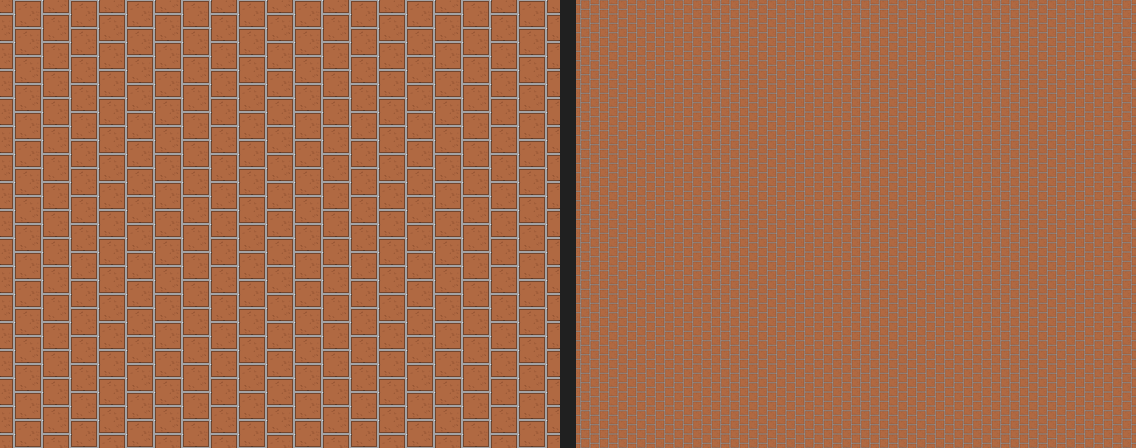
Left: one tile. Right: repeated 3 by 3.
A Shadertoy shader for this pattern:

```glsl
const vec2 GRID = vec2(20.0, 16.0);      // tiles across and down
const float JOINT_HALF = 0.024;          // half width of the pale joint, in tiles
const float OUTLINE = 0.025;             // width of the dark rim beside it
const float SOFTNESS = 1.25;             // edge blur in pixels
const int SPECKS = 20;

const vec3 CLAY = vec3(0.69, 0.41, 0.26);
const vec3 PIT = vec3(0.48, 0.26, 0.14);
const vec3 RIM = vec3(0.09, 0.06, 0.04);
const vec3 GROUT = vec3(0.95, 0.97, 0.99);

vec3 hash3(float n) {
    vec3 p = fract(vec3(n) * vec3(0.1031, 0.1030, 0.0973));
    p += dot(p, p.yxz + 33.33);
    return fract((p.xxy + p.yzz) * p.zyx);
}

// Coverage of the region where d < 0, softened over the given width
float cover(float d, float blur) {
    return clamp(0.5 - d / blur, 0.0, 1.0);
}

float ellipseDistance(vec2 p, vec2 radius) {
    return (length(p / radius) - 1.0) * min(radius.x, radius.y);
}

// Columns of tiles, every second one shifted by half a tile
vec2 tileCoord(vec2 uv, vec2 grid) {
    vec2 p = uv * grid - vec2(0.5, 0.0);
    p.y += 0.5 * mod(floor(p.x), 2.0);
    return fract(p);
}

// Distance to the joints, with small chips where they meet
float jointDistance(vec2 q, float halfWidth) {
    vec2 edge = 0.5 - abs(q - 0.5);
    float d = min(edge.x, edge.y) - halfWidth;
    float wrappedY = q.y - floor(q.y + 0.5);
    float endChip = length(q - vec2(0.022, 0.478)) - 0.023;
    float midChip = length(vec2(q.x - 0.5, wrappedY - 0.018)) - 0.018;
    return min(d, min(endChip, midChip));
}

// Small slanted pits scattered over one tile
float pits(vec2 q, float blur) {
    float amount = 0.0;
    for (int i = 0; i < SPECKS; i++) {
        vec3 place = hash3(float(i) + 3.0);
        vec3 form = hash3(float(i) + 71.0);
        vec2 p = q - mix(vec2(0.1), vec2(0.92), place.xy);
        float angle = mix(-0.9, 0.5, place.z);
        float c = cos(angle), s = sin(angle);
        p = mat2(c, -s, s, c) * p;
        vec2 radius = mix(vec2(0.012, 0.009), vec2(0.029, 0.016), form.xy);
        float strength = mix(0.3, 0.9, form.z);
        amount = max(amount, strength * cover(ellipseDistance(p, radius), blur));
    }
    return amount;
}

void mainImage(out vec4 fragColor, in vec2 fragCoord) {
    vec2 uv = fragCoord / iResolution.xy;
    float blur = SOFTNESS * GRID.y / iResolution.y;
    vec2 q = tileCoord(uv, GRID);

    // Clay face, dark rim, pale joint
    float joint = jointDistance(q, JOINT_HALF);
    vec3 color = mix(CLAY, PIT, pits(q, blur));
    color = mix(color, RIM, cover(joint - OUTLINE, blur));
    color = mix(color, GROUT, cover(joint, blur));

    fragColor = vec4(color, 1.0);
}
```
